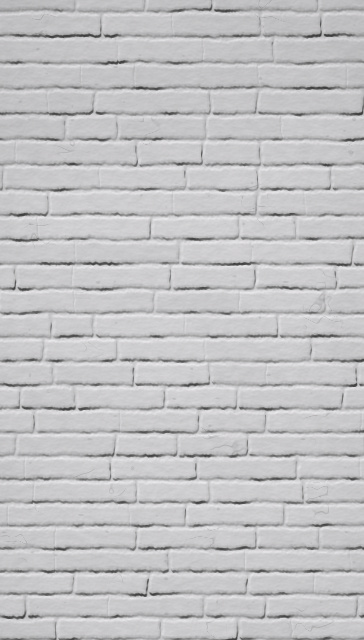
Reproduce this texture procedurally as a WebGL 1 fragment shader.

```glsl
precision highp float;
uniform vec2 u_resolution;

float hash(vec2 p) {
  p = fract(p * vec2(0.1031, 0.1137));
  p += dot(p, p.yx + 33.33);
  return fract((p.x + p.y) * p.x * 17.31);
}

vec2 gradientAt(vec2 cell) {
  float angle = 6.2832 * hash(cell + 41.0);
  return vec2(cos(angle), sin(angle));
}

// Gradient noise, roughly -0.7 to 0.7
float noise(vec2 p) {
  vec2 i = floor(p), f = fract(p);
  vec2 u = f * f * f * (f * (f * 6.0 - 15.0) + 10.0);
  vec2 e = vec2(0.0, 1.0);
  float low = mix(dot(gradientAt(i), f), dot(gradientAt(i + e.yx), f - e.yx), u.x);
  float high = mix(dot(gradientAt(i + e), f - e), dot(gradientAt(i + 1.0), f - 1.0), u.x);
  return mix(low, high, u.y);
}

float fbm(vec2 p) {
  float sum = 0.0, amp = 0.5;
  for (int i = 0; i < 4; i++) {
    sum += amp * noise(p);
    p = p * 2.03 + 17.0;
    amp *= 0.5;
  }
  return sum;
}

// Jittered position of a vertical joint, in brick lengths
float jointAt(float index, float row) {
  return index + 0.62 * hash(vec2(index + 60.0, row * 3.0 + 7.0));
}

// Half width of a vertical joint; some are filled with paint
float jointGap(float index, float row) {
  return mix(-0.001, 0.0019, step(0.35, hash(vec2(index + 19.0, row + 83.0))));
}

// x: signed distance to the brick edge, y: random value of the brick
vec2 brick(vec2 p) {
  p += 0.0034 * vec2(noise(p * 31.0 + 9.0), noise(p * vec2(16.0, 28.0)));
  p += 0.002 * vec2(noise(p * 95.0), noise(p * 85.0 + 50.0));
  p.y += 0.0014 * noise(p * 210.0 + 30.0);

  // Courses grow slightly taller towards the top
  float course = p.y * (28.5 - 2.07 * p.y);
  float pitch = 1.0 / (28.5 - 4.14 * p.y);
  float row = floor(course);
  float x = p.x / 0.133 + 5.0 * hash(vec2(row + 11.0, 29.0)) + 2.0;
  float index = floor(x);
  index -= step(x, jointAt(index, row));

  float left = (x - jointAt(index, row)) * 0.133 - jointGap(index, row);
  float right = (jointAt(index + 1.0, row) - x) * 0.133 - jointGap(index + 1.0, row);
  float upright = (abs(fract(course) - 0.5) - 0.5) * pitch + 0.0031;
  vec2 d = vec2(-min(left, right), upright) + 0.004;
  float dist = length(max(d, 0.0)) + min(max(d.x, d.y), 0.0) - 0.004;
  return vec2(dist, hash(vec2(index + 31.0, row + 5.0)));
}

// Rounded brick relief with a rough coat of paint
float relief(vec2 p) {
  float body = smoothstep(0.003, -0.0045, brick(p).x);
  return body + 0.24 * fbm(p * vec2(50.0, 95.0)) + 0.1 * noise(p * vec2(170.0, 260.0));
}

void main() {
  vec2 p = gl_FragCoord.xy / u_resolution.y;
  vec2 uv = gl_FragCoord.xy / u_resolution;
  float soft = 0.0007 + 0.5 / u_resolution.y;

  // Shadow depth varies along the joints
  float depth = noise(p * vec2(15.0, 27.0)) + 0.7 * noise(p * vec2(48.0, 35.0));
  depth = smoothstep(-0.3, 0.6, depth);

  vec2 here = brick(p);
  float face = smoothstep(soft, -soft, here.x);
  vec2 reach = vec2(-0.0012, mix(0.0031, 0.0041, depth));
  float overhang = smoothstep(soft, -soft, brick(p + reach).x);

  // Broad light, a little dimmer at the top and the sides
  float light = 0.801 - 0.045 * smoothstep(0.62, 1.0, uv.y) - 0.012 * smoothstep(0.35, 0.0, uv.y);
  light -= 0.022 * pow(abs(uv.x * 2.0 - 1.0), 3.0);
  light += 0.02 * fbm(p * vec2(7.0, 10.0));

  // Painted faces and mortar
  light += face * 0.024 * (here.y - 0.4) - 0.025 * (1.0 - face);
  light += 0.05 * fbm(p * vec2(45.0, 120.0));

  // Light from above
  vec2 toLight = vec2(-0.0006, 0.0015);
  light -= 0.14 * (relief(p + toLight) - relief(p - toLight));

  // Uneven shadow under each brick
  float shadow = clamp(overhang - face, 0.0, 1.0);
  light *= 1.0 - shadow * mix(0.1, 0.64, depth);

  // Sparse slanted scratches and chips
  float scratch = abs(noise(p * vec2(12.0, 40.0) + 0.5 * noise(p * 50.0)));
  float worn = smoothstep(0.22, 0.42, noise(p * vec2(11.0, 15.0) + 70.0));
  light -= 0.08 * worn * face * smoothstep(0.045, 0.0, scratch);
  light -= 0.06 * face * smoothstep(0.46, 0.6, noise(p * vec2(75.0, 110.0) + 20.0));

  gl_FragColor = vec4(light * vec3(1.0, 0.994, 1.003), 1.0);
}
```
